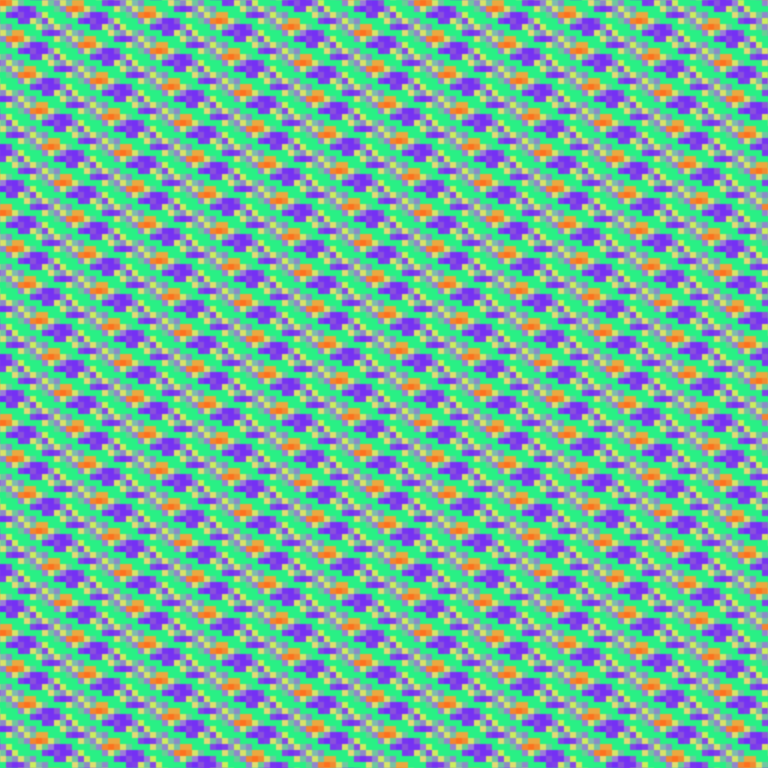
Give the GLSL for this pattern, as a Shadertoy shader.

```glsl
const float CELLS = 128.0;    // square cells across the canvas
const float RUN = 10.0;       // cells in one motif row
const float ROWS = 7.0;       // motif rows, each stepping two cells right
const float ROW_SHIFT = 12.0;

const vec3 GREEN = vec3(0.16, 0.94, 0.52);
const vec3 LAVENDER = vec3(0.55, 0.54, 0.78);
const vec3 YELLOW = vec3(0.85, 0.89, 0.42);
const vec3 TEAL = vec3(0.46, 0.76, 0.65);

// Folds a cell onto the skewed lattice (12,1), (2,6); returns position in run and row
vec2 motifCell(vec2 cell, float phase) {
    float n = mod(cell.x - ROW_SHIFT * cell.y + phase, RUN * ROWS);
    float line = floor((n + 0.5) / RUN);
    return vec2(n - RUN * line, ROWS - 1.0 - line);
}

// True on a horizontal run of cells
bool dash(vec2 c, float row, float first, float last) {
    return abs(c.y - row) < 0.5 && c.x > first - 0.5 && c.x < last + 0.5;
}

// Layered sines in 0..1
float tone(vec2 c) {
    return 0.5 + 0.3 * sin(c.x * 2.4 + c.y * 1.9) + 0.2 * sin(c.x * 4.1 - c.y * 3.3);
}

// Diagonal green band, three cells wide with two small notches
bool insideBand(vec2 c) {
    return c.x < 2.5 || dash(c, 6.0, 3.0, 3.0) || dash(c, 5.0, 9.0, 9.0);
}

vec3 speckleColour(vec2 c, float t) {
    float kind = mod(c.x + c.y, 3.0);
    vec3 base = kind < 0.5 ? LAVENDER : kind < 1.5 ? YELLOW : TEAL;
    return base + (t - 0.5) * vec3(0.14, -0.12, 0.16);
}

vec3 cellColour(vec2 cell) {
    vec2 c = motifCell(cell, 46.0);
    float t = tone(c);
    vec3 colour = insideBand(c) ? GREEN : speckleColour(c, t);

    // Violet streaks
    if (dash(c, 0.0, 3.0, 5.0) || dash(c, 3.0, 7.0, 9.0) || dash(c, 4.0, 3.0, 7.0) ||
        dash(c, 5.0, 3.0, 4.0) || dash(c, 5.0, 7.0, 7.0))
        colour = mix(vec3(0.42, 0.13, 1.0), vec3(0.56, 0.35, 0.84), t);

    // Orange head
    if (dash(c, 1.0, 8.0, 9.0)) colour = vec3(0.92, 0.66, 0.25);
    if (dash(c, 2.0, 5.0, 7.0)) colour = mix(vec3(1.0, 0.42, 0.10), vec3(0.93, 0.58, 0.22), t);
    return colour;
}

void mainImage(out vec4 fragColor, in vec2 fragCoord) {
    vec2 p = fragCoord / iResolution.y;
    p = vec2(p.x, 1.0 - p.y) * CELLS - 0.5;

    // Blend neighbouring cells along their shared edges
    float soft = clamp(0.5 * CELLS / iResolution.y, 0.2, 0.5);
    vec2 cell = floor(p);
    vec2 w = smoothstep(0.5 - soft, 0.5 + soft, fract(p));
    vec3 upper = mix(cellColour(cell), cellColour(cell + vec2(1.0, 0.0)), w.x);
    vec3 lower = mix(cellColour(cell + vec2(0.0, 1.0)), cellColour(cell + 1.0), w.x);
    fragColor = vec4(mix(upper, lower, w.y), 1.0);
}
```
